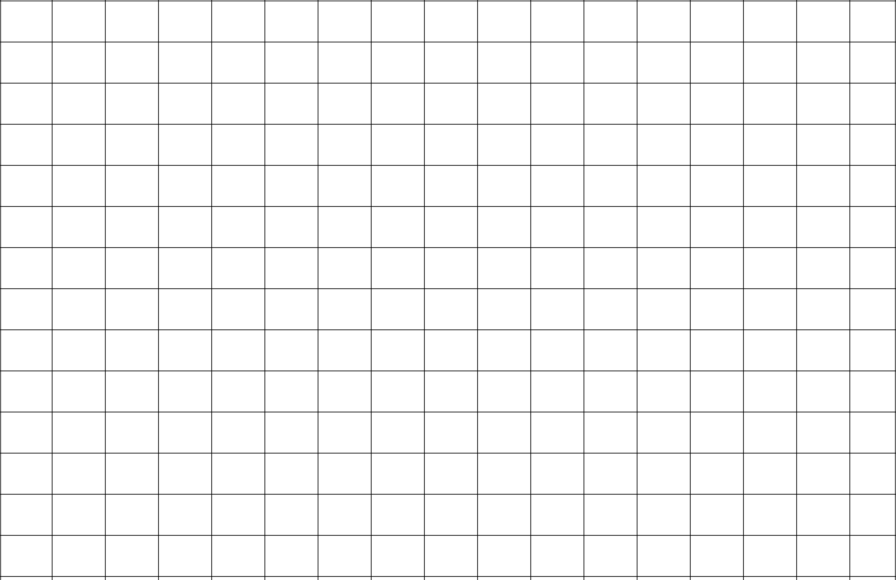
A Shadertoy shader for this pattern:

```glsl
const vec3 PAPER = vec3(1.0);
const vec3 INK = vec3(0.0);

// Grid layout as fractions of the canvas; rows are measured from the top
const vec2 PITCH = vec2(0.05935, 0.07088);
const vec2 FIRST_LINE = vec2(0.0582, 0.0016);
const float LINE_WIDTH = 0.0008;
const float EDGE_INSET = 0.0007;

// Running integral of a tent filter two pixels wide
float tentIntegral(float t) {
    t = clamp(t, -1.0, 1.0);
    return 0.5 + t - 0.5 * t * abs(t);
}

// Smoothed ink coverage of a line at the given distance
float lineCoverage(float dist, float width, float pixel) {
    return tentIntegral((dist + 0.5 * width) / pixel)
         - tentIntegral((dist - 0.5 * width) / pixel);
}

// Distance to the nearest line of an evenly spaced set
float repeatedDistance(float pos, float first, float pitch) {
    float cell = (pos - first) / pitch;
    return abs(fract(cell + 0.5) - 0.5) * pitch;
}

void mainImage(out vec4 fragColor, in vec2 fragCoord) {
    vec2 uv = fragCoord / iResolution.xy;
    uv.y = 1.0 - uv.y;
    vec2 pixel = 1.0 / iResolution.xy;
    vec2 width = LINE_WIDTH * vec2(1.0, iResolution.x / iResolution.y);

    // Ruled columns and rows
    float columnDist = repeatedDistance(uv.x, FIRST_LINE.x, PITCH.x);
    float rowDist = repeatedDistance(uv.y, FIRST_LINE.y, PITCH.y);
    float columns = lineCoverage(columnDist, width.x, pixel.x);
    float rows = lineCoverage(rowDist, width.y, pixel.y);

    // Closing lines along the left and right edges
    float edgeDist = abs(min(uv.x, 1.0 - uv.x) - EDGE_INSET);
    columns = max(columns, lineCoverage(edgeDist, width.x, pixel.x));

    // Crossing lines overlap like layers of the same ink
    float ink = 1.0 - (1.0 - columns) * (1.0 - rows);
    fragColor = vec4(mix(PAPER, INK, ink), 1.0);
}
```
